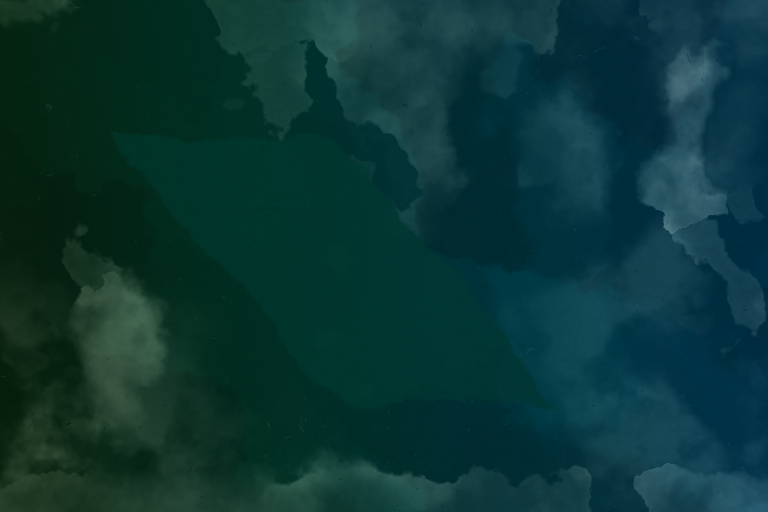
This background is drawn by a Shadertoy shader. Its source:

```glsl
vec3 hash3(vec2 c) {
    vec3 h = fract(c.xyx * vec3(.1031, .1030, .0973));
    h += dot(h, h.yzx + 33.33);
    return fract((h.xxy + h.yzz) * h.zyx);
}

// Cellular noise: low sharpness blends the cells, high sharpness gives flat facets
float cellular(vec2 p, float sharpness) {
    vec2 sum = vec2(0);
    for (int j = -1; j <= 1; j++)
    for (int i = -1; i <= 1; i++) {
        vec2 cell = floor(p) + vec2(i, j);
        vec3 h = hash3(cell);
        vec2 d = p - cell - h.xy;
        sum += exp(-sharpness * dot(d, d)) * vec2(h.z, 1);
    }
    return sum.x / sum.y;
}

float cloud(vec2 p) {
    float total = 0., weight = .5;
    for (int i = 0; i < 5; i++) {
        total += weight * cellular(p, 7.);
        p = mat2(1.6, 1.2, -1.2, 1.6) * p + 17.3;
        weight *= .55;
    }
    return total / 1.055;
}

// Rounded brush stroke with pigment pooled along its rim
float stroke(vec2 p, vec2 a, vec2 b, float radius, float soft) {
    vec2 ab = b - a;
    float along = clamp(dot(p - a, ab) / max(dot(ab, ab), 1e-5), 0., 1.);
    float d = length(p - a - ab * along) - radius;
    return smoothstep(soft, -soft, d) * (.75 + .25 * exp(-25. * abs(d)));
}

void mainImage(out vec4 fragColor, in vec2 fragCoord) {
    vec2 p = fragCoord / iResolution.y;
    vec2 uv = fragCoord / iResolution.xy;
    float pixel = 1. / iResolution.y;

    // Ragged coordinates, and edges that change from torn to soaked
    vec2 rag = vec2(cloud(p * 7. + 3.), cloud(p * 7. + 51.)) - .5;
    vec2 q = p + .15 * rag;
    float mottle = cloud(p * 5. + 90.);
    float soft = pixel + mix(.003, .06, smoothstep(.38, .62, cellular(p * 3.5 + 8., 7.)));
    float facet = cellular(q * 4. + 22., 40.);

    // Olive to teal to blue ground
    float x = uv.x + .12 * (uv.y - .5);
    vec3 color = mix(vec3(.02, .125, .05), vec3(0, .175, .135), smoothstep(-.05, .38, x));
    color = mix(color, vec3(0, .185, .215), smoothstep(.3, .65, x));
    color = mix(color, vec3(0, .175, .255), smoothstep(.6, 1., x));
    color *= .88 + .2 * facet;

    // Flat slanted panel across the middle
    vec2 e = mix(p, q, .45);
    float slant = e.x + .86 * e.y;
    float panelDist = max((abs(slant - 1.06) - .21) / 1.32, abs(e.y - .47) - .26);
    float panel = smoothstep(.003 + pixel, -.003 - pixel, panelDist);
    color = mix(color, color * .45 + vec3(0, .125, .105), panel);
    float lowerRight = stroke(q, vec2(1.08, .33), vec2(1.46, .14), .14, .03);
    color *= 1. + .17 * lowerRight * (1. - panel);

    // Pale washes along the top and right
    float light = .58 * stroke(q, vec2(.49, 1), vec2(1.03, .98), .1, soft);
    light = max(light, .5 * stroke(q, vec2(.53, .93), vec2(.54, .79), .05, soft));
    light = max(light, .52 * stroke(q, vec2(.76, .93), vec2(.8, .74), .1, soft));
    light = max(light, .45 * stroke(q, vec2(.78, .7), vec2(.8, .57), .04, soft));
    light = max(light, .42 * stroke(q, vec2(1.09, .73), vec2(1.12, .68), .07, .04));
    light = max(light, .65 * stroke(q, vec2(1.13, .67), vec2(1.14, .66), .035, .03));
    light = max(light, .98 * stroke(q, vec2(1.33, .85), vec2(1.335, .6), .055, soft * .5));
    light = max(light, .6 * stroke(q, vec2(1.34, .56), vec2(1.45, .36), .03, soft));
    light = max(light, .5 * stroke(q, vec2(1.47, .85), vec2(1.42, .64), .035, soft));
    light = max(light, .45 * stroke(q, vec2(1.3, .97), vec2(1.5, .97), .06, soft));

    // Olive washes along the bottom and left
    light = max(light, .55 * stroke(q, vec2(.1, -.02), vec2(1.05, -.02), .11, soft));
    light = max(light, .58 * stroke(q, vec2(1.34, 0), vec2(1.52, .02), .07, soft * .4));
    light = max(light, .85 * stroke(q, vec2(.25, .4), vec2(.22, .22), .065, soft));
    light = max(light, .5 * stroke(q, vec2(.15, .52), vec2(.24, .44), .035, soft));
    light = max(light, .5 * stroke(q, vec2(0, .95), vec2(.12, .99), .035, soft * .3));

    // Thin haze in the lower left and at the right
    float corner = smoothstep(.75, .1, length(p * vec2(1.1, 1.2)));
    float side = smoothstep(.85, 1.3, p.x);
    light = max(light, (.6 * corner + .25 * side) * smoothstep(.34, .68, mottle));

    // Scattered round dabs
    for (int i = 0; i < 14; i++) {
        vec3 h = hash3(vec2(i, 5.7));
        vec2 center = h.xy * vec2(1.5, 1);
        float radius = mix(.012, .045, h.z * h.z);
        light = max(light, .22 * stroke(mix(p, q, .6), center, center, radius, .005 + pixel));
    }

    // Dark slash and panel hold the washes back
    light *= 1. - .93 * stroke(q, vec2(.63, .82), vec2(.76, .63), .035, .004 + pixel);
    light *= 1. - .88 * panel;

    // Mottled pigment with flat facets and paper grain
    light *= .45 + .8 * smoothstep(.25, .7, mottle) + .25 * (facet - .5);
    color += light * vec3(.28, .275, .25);

    // Fine spatter, denser on the washes
    vec2 grid = q * 45.;
    vec3 h = hash3(floor(grid));
    float speck = smoothstep(.16, .04, length(fract(grid) - .3 - .4 * h.xy));
    color += speck * step(.95, h.z) * (1. - panel) * mix(.045, -.06, smoothstep(.1, .3, light));
    color *= .98 + .04 * cellular(p * 140., 9.);
    fragColor = vec4(clamp(color, 0., 1.), 1);
}
```
